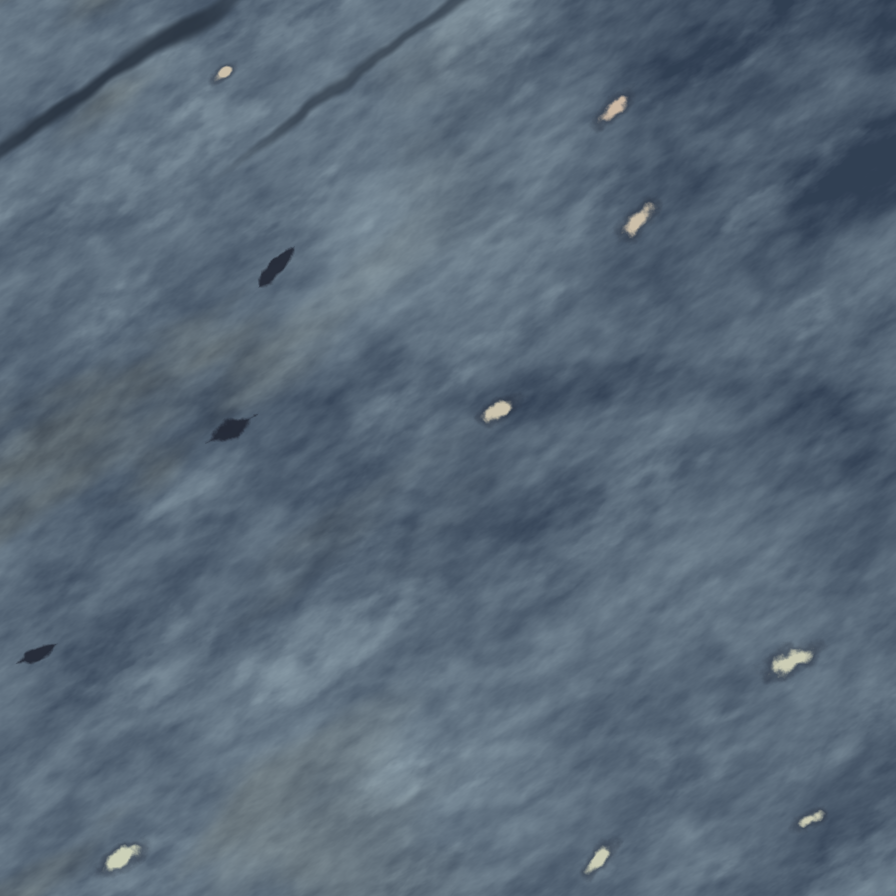
A WebGL 2 fragment shader for this texture:

```glsl
#version 300 es
precision highp float;

uniform vec2 u_resolution;
out vec4 fragColor;

float hash(vec2 p) {
    return fract(sin(dot(p, vec2(127.1, 311.7))) * 43758.5453);
}

float noise(vec2 p) {
    vec2 cell = floor(p), f = fract(p);
    f = f * f * (3.0 - 2.0 * f);
    float low = mix(hash(cell), hash(cell + vec2(1, 0)), f.x);
    float high = mix(hash(cell + vec2(0, 1)), hash(cell + vec2(1, 1)), f.x);
    return mix(low, high, f.y);
}

// Layered noise, centred on zero
float fbm(vec2 p) {
    float sum = 0.0, amp = 0.5;
    for (int i = 0; i < 4; i++) {
        sum += amp * (noise(p) - 0.5);
        p = mat2(0.96, 0.28, -0.28, 0.96) * p * 2.03 + 17.3;
        amp *= 0.5;
    }
    return sum;
}

// Coordinates along and across a direction
vec2 turn(vec2 p, float angle) {
    float c = cos(angle), s = sin(angle);
    return vec2(c * p.x + s * p.y, c * p.y - s * p.x);
}

// Slate tone: 0 is dark, 1 is light
float slateTone(vec2 p, vec2 grain) {
    float tone = 0.56 - 0.26 * p.x;
    tone += 1.0 * fbm(grain * vec2(2.5, 6.0) + 3.0);
    tone += 0.85 * fbm(grain * vec2(9.0, 24.0) + 40.0);
    tone += 0.65 * fbm(grain * vec2(42.0, 95.0) + 90.0);

    // Pale scuffs drawn out along the grain
    float scuff = noise(grain * vec2(7.0, 20.0) + 61.0) + 0.7 * fbm(grain * vec2(30.0, 60.0));
    tone += 0.28 * smoothstep(0.72, 1.0, scuff);

    // Deeper blotches towards the upper right
    float corner = smoothstep(1.0, 1.8, p.x + p.y);
    tone -= corner * 0.6 * smoothstep(-0.08, 0.2, fbm(grain * vec2(5.0, 9.0) + 25.0));

    // Soft curved band through the middle
    float bend = max(0.5 - p.x, 0.0);
    float offset = p.y - 0.565 + 0.4 * bend * bend + 0.07 * fbm(p * 9.0);
    tone -= 0.22 * smoothstep(0.045, 0.008, abs(offset)) * smoothstep(0.02, 0.4, p.x);
    return tone;
}

// Broken cracks following the grain
float cracks(vec2 grain) {
    float cover = 0.0;
    for (int i = 0; i < 2; i++) {
        float k = float(i);
        float off = abs(grain.y - 0.68 + 0.155 * k + 0.025 * fbm(grain * vec2(12.0, 8.0) + k));
        float reach = smoothstep(0.26, 0.1, abs(grain.x - 0.62 - 0.26 * k));
        float width = (0.013 - 0.004 * k) * reach * (0.35 + noise(grain * vec2(18.0, 30.0) + 7.0 * k));
        cover = max(cover, reach * (0.85 - 0.25 * k) * smoothstep(width + 0.004, width * 0.3, off));
    }
    return cover;
}

// Scattered flecks: x is dark cover, y is light cover, z is warmth
vec3 flecks(vec2 p) {
    vec3 cover = vec3(0.0);
    float rough = fbm(p * 75.0);
    for (int j = -1; j <= 1; j++)
    for (int i = -1; i <= 1; i++) {
        vec2 cell = floor(p * 5.0) + vec2(i, j);
        float kind = hash(cell + 8.3), size = 0.6 + 0.5 * hash(cell + 2.7);
        vec2 centre = (cell + 0.2 + 0.6 * vec2(hash(cell + 1.1), hash(cell + 5.9))) / 5.0;
        vec2 q = turn(p - centre, 0.35 + 0.5 * hash(cell + 4.4)) / size;
        float darkChance = 0.55 * smoothstep(0.5, 0.1, centre.x);
        if (kind > 1.0 - darkChance) {
            float lens = abs(q.y) / 0.011 + pow(q.x / 0.036, 2.0) + 1.2 * rough;
            cover.x = max(cover.x, smoothstep(1.15, 0.6, lens));
        } else if (kind < 0.24) {
            float chip = length(q / vec2(0.024, 0.011)) + 1.3 * rough;
            cover.x = max(cover.x, 0.4 * smoothstep(1.7, 0.9, chip));
            float light = smoothstep(1.05, 0.45, chip);
            if (light > cover.y) cover.yz = vec2(light, hash(cell + 6.2));
        }
    }
    return cover;
}

void main() {
    vec2 p = gl_FragCoord.xy / u_resolution.y;
    vec2 grain = turn(p + 0.03 * fbm(p * 3.0), 0.61);

    // Blue-grey stone
    float tone = clamp(slateTone(p, grain), -0.35, 1.35);
    vec3 color = mix(vec3(0.27, 0.33, 0.40), vec3(0.49, 0.56, 0.61), tone);

    // Faint brown staining on the left
    float stain = smoothstep(0.0, 0.2, fbm(grain * vec2(3.0, 9.0) + 12.0));
    color += stain * smoothstep(0.65, 0.1, p.x) * vec3(0.035, 0.015, -0.025);

    // Cracks and flecks
    color = mix(color, vec3(0.15, 0.19, 0.24), cracks(grain));
    vec3 fleck = flecks(p);
    color = mix(color, vec3(0.13, 0.15, 0.20), 0.9 * fleck.x);
    vec3 chipColor = mix(vec3(0.80, 0.84, 0.74), vec3(0.80, 0.72, 0.64), fleck.z);
    color = mix(color, chipColor, fleck.y);

    fragColor = vec4(color, 1.0);
}
```
